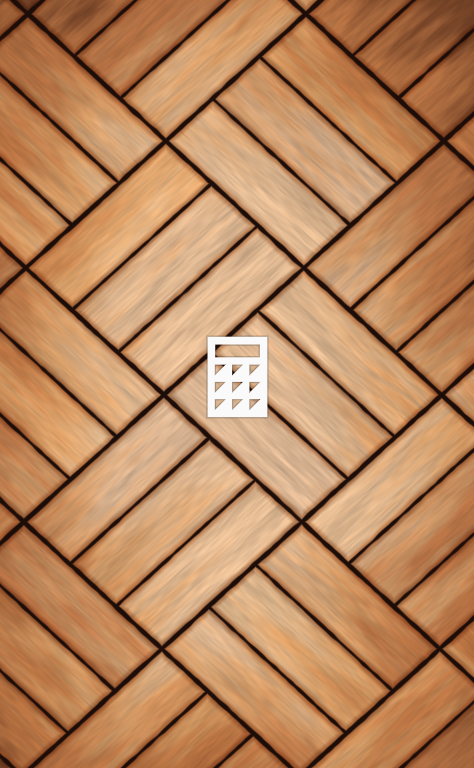
Write a Shadertoy shader that draws this texture.

```glsl
#define CELL vec2(0.2932, 0.2679)    // half diagonals of one tile
#define ORIGIN vec2(0.641, 1.055)    // a corner shared by four tiles
#define TILT 0.008
#define PLANKS 3.0
#define TILE_GAP 0.0046
#define PLANK_GAP 0.0034
#define SOFTNESS 0.0022
#define GRAIN 0.30
#define TONE_SPREAD 0.34
#define BADGE_CENTER vec2(0.501, 0.825)
#define BADGE_HALF vec2(0.0632, 0.085)
#define KEY_PITCH 0.0365

const vec3 PALE = vec3(0.89, 0.73, 0.56);
const vec3 HONEY = vec3(0.84, 0.61, 0.39);
const vec3 AMBER = vec3(0.71, 0.44, 0.25);
const vec3 UMBER = vec3(0.44, 0.25, 0.14);
const vec3 GAP_COLOR = vec3(0.11, 0.05, 0.035);
const vec3 WHITE = vec3(0.98);

float hash(vec2 p) {
    vec3 q = fract(p.xyx * 0.1031);
    q += dot(q, q.yzx + 33.33);
    return fract((q.x + q.y) * q.z);
}

float noise(vec2 p) {
    vec2 i = floor(p), f = fract(p);
    f = f * f * (3.0 - 2.0 * f);
    return mix(mix(hash(i), hash(i + vec2(1, 0)), f.x),
               mix(hash(i + vec2(0, 1)), hash(i + vec2(1, 1)), f.x), f.y);
}

float fbm(vec2 p) {
    float sum = 0.0, amp = 0.5;
    for (int k = 0; k < 4; k++) {
        sum += amp * noise(p);
        p = p * 2.03 + 17.3;
        amp *= 0.5;
    }
    return sum / 0.9375;
}

float box(vec2 p, vec2 halfSize) {
    vec2 d = abs(p) - halfSize;
    return max(d.x, d.y);
}

// Worn colour from pale (0) to burnt (1.6)
vec3 woodRamp(float t) {
    vec3 c = mix(PALE, HONEY, smoothstep(0.40, 0.90, t));
    c = mix(c, AMBER, smoothstep(0.78, 1.20, t));
    return mix(c, UMBER, smoothstep(1.20, 1.65, t));
}

vec3 parquet(vec2 p, float burn, float blur) {
    // Diamond lattice: x runs down-right, y runs up-right
    vec2 d = p - ORIGIN;
    d.x -= TILT * d.y;
    d /= CELL;
    vec2 lattice = 0.5 * vec2(d.x - d.y, d.x + d.y);
    vec2 cell = floor(lattice), f = lattice - cell;
    float toCanvas = 1.0 / length(0.5 / CELL);

    // Planks turn by a quarter in every other tile
    bool alongX = mod(cell.x + cell.y, 2.0) > 0.5;
    vec2 plank = alongX ? f : f.yx;      // x along, y across
    float index = min(floor(plank.y * PLANKS), PLANKS - 1.0);
    float across = fract(plank.y * PLANKS);
    vec2 seed = cell * 7.0 + vec2(index, index * 3.0) + 40.0;
    float tone = hash(seed) - 0.5;

    // Distances to the joints, slightly ragged
    vec2 e = min(f, 1.0 - f);
    float ragged = 0.0022 * (noise(p * 60.0) - 0.5);
    float tileEdge = min(e.x, e.y) * toCanvas + ragged;
    float plankEdge = min(across, 1.0 - across) / PLANKS * toCanvas + ragged;
    float joint = min(tileEdge - TILE_GAP, plankEdge - PLANK_GAP);

    // Long fibres, broad stains and fine pores
    vec2 g = plank + seed * 3.7;
    float bend = 0.05 * noise(g * vec2(3.0, 6.0));
    float fibre = fbm(vec2(g.x * 3.0, (g.y + bend) * 34.0));
    float stain = fbm(g * vec2(2.5, 9.0) + 9.0);
    float pores = noise(g * vec2(14.0, 100.0));
    float t = burn + TONE_SPREAD * tone + 0.55 * (stain - 0.5) + 0.45 * (fibre - 0.5);
    vec3 wood = woodRamp(t);
    wood *= 1.0 + GRAIN * (fibre - 0.5) + 0.10 * (pores - 0.5);
    wood *= mix(vec3(1), vec3(0.96, 0.97, 1.03), hash(seed + 5.0));

    // Browned edges, then the dark joint
    wood *= mix(vec3(0.80, 0.66, 0.54), vec3(1), smoothstep(0.0, 0.014, joint));
    return mix(GAP_COLOR, wood, smoothstep(-blur, blur, joint));
}

// Calculator-shaped plate with a window and nine triangular holes
float badge(vec2 p) {
    float window = box(p - vec2(0.0, 0.0549), vec2(0.0469, 0.0134));
    vec2 k = p + vec2(0.0, 0.0218);
    k -= KEY_PITCH * clamp(round(k / KEY_PITCH), -1.0, 1.0);
    float key = max(box(k, vec2(0.0112)), (k.x - k.y) * 0.7071);
    return max(box(p, BADGE_HALF), -min(window, key));
}

void mainImage(out vec4 fragColor, in vec2 fragCoord) {
    float pixel = 1.0 / iResolution.x;
    vec2 p = fragCoord * pixel;
    float burn = length(fragCoord / iResolution.xy - 0.5) * 2.0;
    vec3 color = parquet(p, burn, max(SOFTNESS, pixel));

    // Plate with a thin shaded rim
    float plate = badge(p - BADGE_CENTER);
    color *= 1.0 - 0.3 * (1.0 - smoothstep(0.0, 0.004, plate));
    color = mix(color, WHITE, 1.0 - smoothstep(-0.7 * pixel, 0.7 * pixel, plate));
    fragColor = vec4(clamp(color, 0.0, 1.0), 1.0);
}
```
